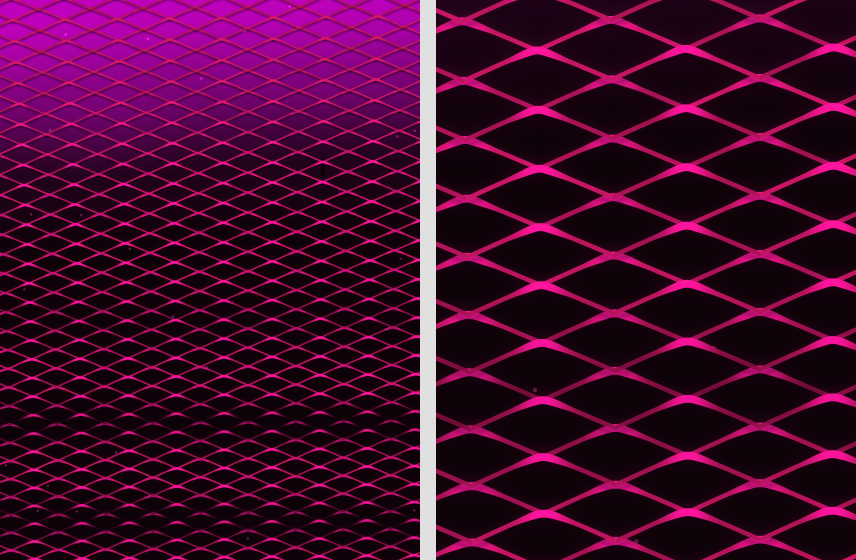
Left: the whole. Right: its middle third, enlarged.
Give the GLSL for this pattern, as a Shadertoy shader.

```glsl
// Expanded-metal mesh lit pink in front of a magenta glow fading to black.
// Stacked wavy strands touch trough to crest, forming flat diamonds; the
// spacing shrinks downward, and broad bands of light fade the strand flanks.

const vec3 GLOW_TOP = vec3(0.75, 0.005, 0.74);
const vec3 GLOW_MID = vec3(0.43, 0.01, 0.42);
const vec3 GLOW_LOW = vec3(0.13, 0.01, 0.11);
const vec3 BACK_DARK = vec3(0.045, 0.006, 0.028);
const vec3 CREST_COLOR = vec3(1.0, 0.08, 0.62);
const vec3 FLANK_COLOR = vec3(0.84, 0.09, 0.42);
const vec3 CELL_WIDTH = vec3(0.125, -0.0243, 0.0122); // polynomial in depth
const vec3 ROW_COUNT = vec3(-0.38, 26.1, 2.9);        // polynomial in depth
const float VANISH_X = 0.602;
const float COLUMN_SHIFT = 0.1;
const float ROW_TILT = 0.0075;
const float FLANK_HALF_WIDTH = 0.0018;
const float CREST_HALF_WIDTH = 0.0031;
const float HALO_SIZE = 0.0045;

float hash(vec2 p) {
    vec3 q = fract(vec3(p.xyx) * 0.1031);
    q += dot(q, q.yzx + 33.33);
    return fract((q.x + q.y) * q.z);
}

float noise(vec2 p) {
    vec2 i = floor(p), f = fract(p);
    f = f * f * (3.0 - 2.0 * f);
    return mix(mix(hash(i), hash(i + vec2(1, 0)), f.x),
               mix(hash(i + vec2(0, 1)), hash(i + vec2(1, 1)), f.x), f.y);
}

float bump(float x, float center, float size) {
    float d = (x - center) / size;
    return exp(-d * d);
}

// Magenta light from the top, reaching lower on the left
vec3 background(vec2 p) {
    float h = p.y + 0.05 * (p.x - 0.4) + 0.02 * (noise(p * 4.0) - 0.5);
    vec3 c = mix(GLOW_TOP, GLOW_MID, smoothstep(0.0, 0.23, h));
    c = mix(c, GLOW_LOW, smoothstep(0.17, 0.32, h));
    return mix(c, BACK_DARK, smoothstep(0.27, 0.46, h));
}

// Sparse dust grains
float dust(vec2 p, float px) {
    vec2 cell = floor(p * 30.0);
    vec2 spot = 0.2 + 0.6 * vec2(hash(cell + 7.0), hash(cell + 19.0));
    float d = length(fract(p * 30.0) - spot) / 30.0;
    return step(0.975, hash(cell)) * (1.0 - smoothstep(0.001, 0.001 + 1.5 * px, d));
}

// Dark upright scuff behind the mesh
float scuff(vec2 p, float px) {
    vec2 q = p - vec2(0.769, 0.398);
    q.y -= clamp(q.y, -0.018, 0.018);
    return 1.0 - smoothstep(0.002, 0.005 + px, length(q));
}

void mainImage(out vec4 fragColor, in vec2 fragCoord) {
    float px = 1.0 / iResolution.x;
    float aspect = iResolution.y * px;
    vec2 p = vec2(fragCoord.x * px, 1.0 - fragCoord.y / iResolution.y);
    vec2 square = vec2(p.x, p.y * aspect);

    // Mesh coordinates, counted in cells
    float depth = p.y + ROW_TILT * (p.x - 0.35);
    vec3 powers = vec3(1.0, depth, depth * depth);
    float cellWidth = dot(CELL_WIDTH, powers);
    float cellHeight = aspect / (ROW_COUNT.y + 2.0 * ROW_COUNT.z * depth);
    float column = (p.x - VANISH_X) / cellWidth + COLUMN_SHIFT;
    float row = dot(ROW_COUNT, powers);

    vec3 color = background(p);
    color *= 1.0 - 0.75 * scuff(square, px);
    color += vec3(0.3, 0.12, 0.25) * dust(square, px);

    // Bands where only the crests catch the light
    float fade = 0.4 * bump(p.y, 0.57, 0.045) + bump(p.y, 0.755, 0.035)
               + bump(p.y, 0.93, 0.04);
    fade *= 0.65 + 0.5 * noise(p * vec2(3.0, 8.0));
    float roundness = 0.045 + 0.06 * smoothstep(0.45, 0.8, p.y);

    // Two interleaved sets of strands
    for (int i = 0; i < 2; i++) {
        float shift = 0.5 * float(i);
        float u = column + shift;
        float t = abs(fract(u + 0.5) - 0.5);
        float arc = sqrt(t * t + roundness * roundness);
        float gain = 0.5 / (sqrt(0.25 + roundness * roundness) - roundness);
        float f = row + shift - gain * (arc - roundness);
        float strand = floor(f + 0.5);
        float slope = gain * t / arc * cellHeight / cellWidth;
        float offset = (f - strand) * cellHeight / sqrt(1.0 + slope * slope);
        float d = abs(offset);

        float crest = 1.0 - smoothstep(0.03, 0.24, t);
        float wear = hash(vec2(floor(u + 0.5), strand) + 50.0 * shift + 80.0);
        float light = mix(0.80 + 0.16 * wear, 1.0, crest);
        light *= 1.0 - clamp(fade, 0.0, 1.0) * mix(0.12, 0.88, smoothstep(0.04, 0.38, t));
        float glint = crest * smoothstep(0.08, 0.35, p.y);
        vec3 metal = mix(FLANK_COLOR, CREST_COLOR, glint) * light;

        // Shadow below, soft halo, then the strand itself
        float halfWidth = mix(FLANK_HALF_WIDTH, CREST_HALF_WIDTH, crest);
        color *= 1.0 - 0.3 * bump(offset, 0.004, 0.004);
        color += metal * 0.13 * exp(-d / HALO_SIZE) * smoothstep(0.1, 0.4, p.y);
        float cover = 1.0 - smoothstep(halfWidth - 0.6 * px, halfWidth + 0.6 * px, d);
        color = mix(color, metal, cover * mix(0.65, 1.0, light));
    }

    fragColor = vec4(clamp(color, 0.0, 1.0), 1.0);
}
```
